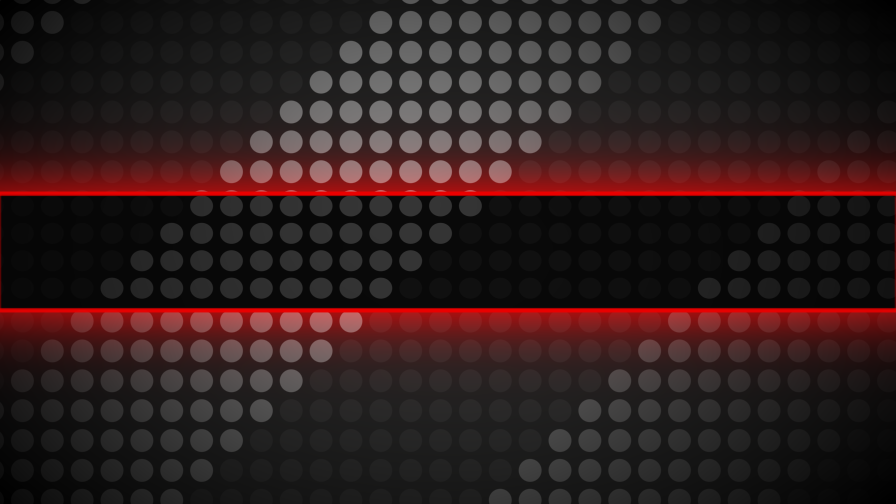
Give the GLSL for this background, as a Shadertoy shader.

```glsl
// Dark halftone dot grid with diagonal bright stripes, crossed by a black band with glowing red edges.

// Layout, in canvas heights; the origin is the canvas centre
const float COLUMNS     = 30.0;
const float DOT_RADIUS  = 0.383;   // in cells
const vec2  GRID_SHIFT  = vec2(0.25);
const float BAND_HALF   = 0.1157;
const float BAND_SQUASH = 0.918;   // vertical scale of the dots inside the band
const float BAND_PIVOT  = -0.0046;
const float LAST_BAND_ROW = 9.0;
const float LINE_HALF   = 0.0042;

// Diagonal stripes, counted in cells
const float STRIPE_START  = 12.0;
const float STRIPE_PERIOD = 20.0;
const float STRIPE_WIDTH  = 10.0;

// Light
const vec2  LIGHT_CENTRE = vec2(-0.102, 0.106);
const float LIGHT_SPREAD = 0.386;
const float BRIGHT_ALPHA = 0.42;
const float DIM_ALPHA    = 0.05;
const float BAND_BRIGHT_ALPHA = 0.18;
const float BAND_DIM_ALPHA    = 0.03;
const float GLOW_REACH    = 0.058;
const float GLOW_STRENGTH = 0.78;

// Colours
const vec3 PANEL_GREY = vec3(0.150, 0.150, 0.149);
const vec3 BAND_BLACK = vec3(0.034);
const vec3 GLOW_RED   = vec3(0.82, 0.035, 0.035);
const vec3 LINE_RED   = vec3(0.92, 0.0, 0.0);

// Opacity of the white dots at p
float dotAlpha(vec2 p, float cell, float inBand, float vignette, float pixel) {
    float y = mix(p.y, (p.y - BAND_PIVOT) / BAND_SQUASH + BAND_PIVOT, inBand);
    vec2 grid = vec2(p.x / cell + 0.5 * COLUMNS, (0.5 - y) / cell) - GRID_SHIFT;
    vec2 id = floor(grid);
    float dist = length(fract(grid) - 0.5) - DOT_RADIUS;
    float soft = 0.75 * pixel / cell;
    float shape = 1.0 - smoothstep(-soft, soft, dist);
    shape *= 1.0 - inBand * step(LAST_BAND_ROW + 0.5, id.y);

    float phase = mod(id.x + id.y - STRIPE_START, STRIPE_PERIOD);
    float bright = 1.0 - step(STRIPE_WIDTH - 0.5, phase);
    vec2 toLight = p - LIGHT_CENTRE;
    float light = exp(-dot(toLight, toLight) / LIGHT_SPREAD);

    float panel = mix(DIM_ALPHA * vignette, max(BRIGHT_ALPHA * light, DIM_ALPHA * vignette), bright);
    float band = mix(BAND_DIM_ALPHA * vignette, BAND_BRIGHT_ALPHA * sqrt(light), bright);
    return shape * mix(panel, band, inBand);
}

void mainImage(out vec4 fragColor, in vec2 fragCoord) {
    float pixel = 1.0 / iResolution.y;
    float aspect = iResolution.x * pixel;
    vec2 p = (fragCoord - 0.5 * iResolution.xy) * pixel;
    float cell = aspect / COLUMNS;

    // Panel fading to black corners
    vec2 q = p * vec2(2.0 / aspect, 1.7);
    float vignette = clamp(1.0 - dot(q, q) / 1.68, 0.0, 1.0);
    vec3 color = PANEL_GREY * vignette;

    // Red glow outside the band
    float edge = abs(p.y) - BAND_HALF;
    float glow = GLOW_STRENGTH * exp(-pow(max(edge, 0.0) / GLOW_REACH, 1.3));
    glow *= 1.0 - 0.2 * q.x * q.x;
    color = mix(color, GLOW_RED, glow);

    // Black band, then dots over both surfaces
    float inBand = step(edge, 0.0);
    color = mix(color, BAND_BLACK * (0.4 + 0.6 * vignette), inBand);
    color = mix(color, vec3(1.0), dotAlpha(p, cell, inBand, vignette, pixel));

    // Bright edge lines and faint side borders of the band
    float line = 1.0 - smoothstep(LINE_HALF - pixel, LINE_HALF + pixel, abs(edge));
    color = mix(color, LINE_RED, line * (1.0 - 0.12 * q.x * q.x));
    float side = 1.0 - smoothstep(0.001, 0.004, 0.5 * aspect - abs(p.x));
    color = mix(color, LINE_RED, 0.35 * side * inBand);

    fragColor = vec4(color, 1.0);
}
```
